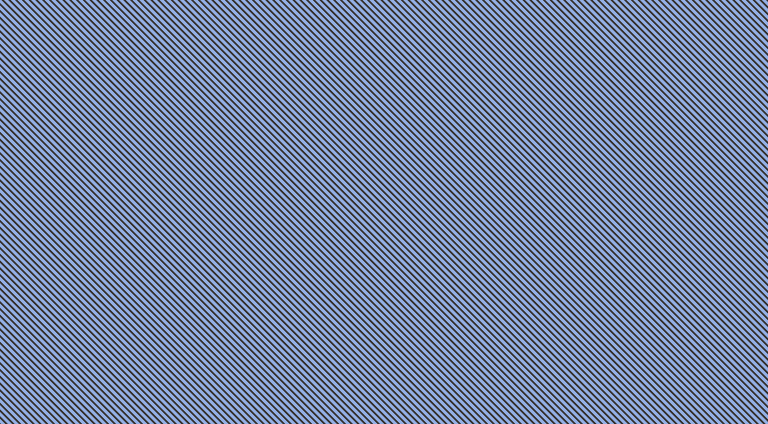
A WebGL 2 fragment shader for this pattern:

```glsl
#version 300 es
precision highp float;
// Fine diagonal pinstripes, dark lines on periwinkle blue, falling to the right.

uniform vec2 u_resolution;
out vec4 fragColor;

const vec3 BLUE = vec3(0.58, 0.69, 0.90);
const vec3 DARK = vec3(0.20, 0.18, 0.16);
const vec2 REPEATS = vec2(113.5, 62.6); // stripes across and down the canvas
const float DARK_SHARE = 0.37;          // dark part of each repeat
const float PHASE = 0.2;                // offset, in repeats
const float EDGE_PIXELS = 0.85;         // width of edge smoothing

// Integral of a periodic pulse that is 1 for the first part of each repeat.
float pulseIntegral(float x) {
  return floor(x) * DARK_SHARE + min(fract(x), DARK_SHARE);
}

// Dark coverage averaged over a window centred on x.
float darkCoverage(float x, float window) {
  float a = pulseIntegral(x - 0.5 * window);
  float b = pulseIntegral(x + 0.5 * window);
  return (b - a) / window;
}

void main() {
  // Canvas units: both sides run from 0 to 1, origin at the lower left.
  vec2 p = gl_FragCoord.xy / u_resolution;

  // Distance across the stripes, counted in repeats.
  float across = dot(p, REPEATS) + PHASE;

  // Smooth the edges over slightly less than one pixel.
  float window = EDGE_PIXELS * length(REPEATS / u_resolution);
  float dark = clamp(darkCoverage(across, window), 0.0, 1.0);

  fragColor = vec4(mix(BLUE, DARK, dark), 1.0);
}
```
